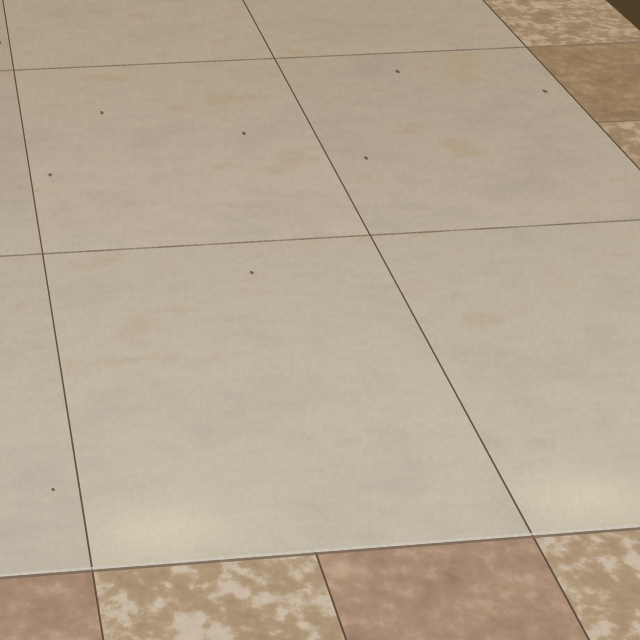
Write a WebGL 1 fragment shader that draws this texture.

```glsl
precision highp float;
// Polished beige floor tiles seen in perspective, framed by half-size brown
// border tiles. Canvas points are projected onto the floor, where one unit is
// one large tile; joints, stains, mottling and specks are built there.
uniform vec2 u_resolution;

// Projection: y runs downward, the horizon lies above the canvas
const vec2 VANISH = vec2(-0.149, -0.977);
const float ROW_TILT = 0.0413;
const vec2 FLOOR_ORIGIN = vec2(0.157, 0.5325);
const vec2 FLOOR_STEP = vec2(0.384, 0.1935);

// Layout, in tiles
const float FRONT_EDGE = 0.0;
const float SIDE_EDGE = 2.0;
const float SIDE_END = 2.51;
const float BORDER_TILE = 0.5;

// Joint widths in canvas units, measured at the front
const float JOINT_WIDTH = 0.0031;
const float CROSS_WIDTH = 0.0034;
const float DASHES = 46.0;

const vec3 TILE_FAR = vec3(0.670, 0.608, 0.525);
const vec3 TILE_NEAR = vec3(0.755, 0.718, 0.650);
const vec3 STAIN = vec3(0.640, 0.540, 0.415);
const vec3 SHEEN = vec3(0.850, 0.820, 0.710);
const vec3 BORDER_PINK = vec3(0.660, 0.545, 0.455);
const vec3 BORDER_TAN = vec3(0.690, 0.595, 0.480);
const vec3 BORDER_OLIVE = vec3(0.590, 0.490, 0.370);
const vec3 MINERAL = vec3(0.810, 0.765, 0.700);
const vec3 OUTSIDE = vec3(0.300, 0.245, 0.160);
const vec3 JOINT = vec3(0.340, 0.265, 0.205);
const vec3 CROSS_JOINT = vec3(0.470, 0.405, 0.345);
const vec3 BEVEL = vec3(0.800, 0.780, 0.740);

vec2 hash2(vec2 p) {
  vec3 q = fract(vec3(p.xyx) * vec3(0.1031, 0.1030, 0.0973));
  q += dot(q, q.yzx + 33.33);
  return fract((q.xx + q.yz) * q.zy);
}

float gradientDot(vec2 cell, vec2 offset) {
  return dot(hash2(cell) * 2.0 - 1.0, offset);
}

float gradientNoise(vec2 p) {
  vec2 i = floor(p), f = p - i;
  vec2 w = f * f * f * (f * (f * 6.0 - 15.0) + 10.0);
  vec2 e = vec2(1.0, 0.0);
  return mix(mix(gradientDot(i, f), gradientDot(i + e, f - e), w.x),
             mix(gradientDot(i + e.yx, f - e.yx), gradientDot(i + 1.0, f - 1.0), w.x), w.y);
}

float fbm(vec2 p) {
  float sum = 0.0, gain = 1.0;
  for (int i = 0; i < 4; i++) {
    sum += gain * gradientNoise(p);
    p = p * 2.03 + 17.3;
    gain *= 0.55;
  }
  return sum;
}

// Distance to the nearest multiple of a step
float gridDistance(float x, float size) {
  return abs(fract(x / size + 0.5) - 0.5) * size;
}

float stroke(float d, float width, float px) {
  return 1.0 - smoothstep(max(0.5 * width - px, 0.0), 0.5 * width + px, d);
}

void main() {
  vec2 p = gl_FragCoord.xy / u_resolution;
  p.y = 1.0 - p.y;
  float px = 0.7 / min(u_resolution.x, u_resolution.y);

  // Canvas to floor, with the canvas length of one floor unit
  float depth = p.y - VANISH.y;
  vec2 ray = vec2(p.x - VANISH.x, 1.0 - ROW_TILT * p.x) / depth;
  vec2 pos = (ray - FLOOR_ORIGIN) / FLOOR_STEP;
  vec2 unit = FLOOR_STEP * depth / vec2(sqrt(1.0 + ray.x * ray.x), ray.y);
  float near = depth / (1.0 - VANISH.y);
  float front = smoothstep(-px, px, (FRONT_EDGE - pos.y) * unit.y);
  float side = smoothstep(-px, px, (pos.x - SIDE_EDGE) * unit.x);

  // Large tiles: soft clouds, streaks and warm stains that differ per tile
  vec2 tile = floor(pos), local = pos - tile;
  vec2 seed = hash2(tile + 40.0) * 50.0;
  float cloud = fbm(pos * vec2(3.0, 5.0) + seed);
  float streak = fbm(pos * vec2(9.0, 24.0) + seed.yx);
  float grain = gradientNoise(p * 115.0) + 0.6 * gradientNoise(p * 240.0);
  vec3 color = mix(TILE_FAR, TILE_NEAR, smoothstep(-0.15, 0.75, p.y));
  color *= 1.0 + 0.045 * cloud + 0.03 * streak + 0.02 * (hash2(tile + 9.0).x - 0.5);
  float warm = smoothstep(0.1, 0.75, cloud + 0.5 * streak + 0.25 * local.y - 0.15);
  color = mix(color, STAIN, warm * mix(0.45, 0.15, p.y));
  vec2 glow = (local - vec2(0.17, 0.08)) / vec2(0.18, 0.075);
  color = mix(color, SHEEN, 0.65 * exp(-dot(glow, glow)) * (1.0 - smoothstep(0.3, 0.6, pos.y)));

  // Sparse dark specks
  vec2 speckCell = floor(pos * 6.0);
  vec2 chance = hash2(speckCell + 71.0);
  vec2 speck = (pos - (speckCell + 0.2 + 0.6 * chance.yx) / 6.0) * unit;
  color = mix(color, JOINT, 0.75 * step(chance.x, 0.07) * stroke(length(speck), 0.005, px));

  // Border tiles: every second one carries pale mineral mottling
  float index = floor((front > 0.5 ? pos.x : pos.y) / BORDER_TILE);
  float mottled = 1.0 - mod(index, 2.0);
  float vein = fbm(pos * vec2(8.0, 14.0) + index * 7.3);
  float flecks = fbm(pos * vec2(26.0, 34.0) + index * 3.1);
  vec3 border = mix(BORDER_PINK, BORDER_TAN, mottled);
  border = mix(border, BORDER_OLIVE, side * mix(1.0, 0.6, mottled));
  border *= 1.0 + 0.12 * vein + 0.09 * flecks;
  float mineral = smoothstep(0.05, 0.55, 0.7 * vein + 0.8 * flecks + 0.18 * mottled);
  border = mix(border, MINERAL, mineral * mix(0.16, 0.7, mottled) * mix(1.0, 0.5, side));
  color = mix(color, border, max(front, side));

  // Joints: continuous along the view, broken and paler across it
  vec2 size = mix(vec2(1.0), vec2(BORDER_TILE), step(0.5, vec2(front, side)));
  vec2 d = vec2(gridDistance(pos.x, size.x), gridDistance(pos.y, size.y)) * unit;
  float dash = 0.5 + 0.5 * sin(6.2832 * DASHES * pos.x);
  float wear = clamp(0.62 + 0.2 * dash + 0.5 * gradientNoise(pos * vec2(9.0, 1.0)), 0.3, 0.9);
  float inner = step(0.25, pos.y);
  color = mix(color, CROSS_JOINT, inner * wear * stroke(d.y, CROSS_WIDTH * near, px));
  color = mix(color, JOINT, 0.88 * stroke(d.x, JOINT_WIDTH * near, px));

  // Front edge: a light bevel above a dark gap
  float edge = (pos.y - FRONT_EDGE) * unit.y;
  color = mix(color, CROSS_JOINT, 0.85 * stroke(abs(edge + 0.0025), 0.004, px));
  color = mix(color, BEVEL, (0.55 + 0.4 * dash) * stroke(abs(edge - 0.002), 0.004, px));

  color = mix(color, OUTSIDE, smoothstep(-px, px, (pos.x - SIDE_END) * unit.x));
  gl_FragColor = vec4(color * (1.0 + 0.028 * grain), 1.0);
}
```
